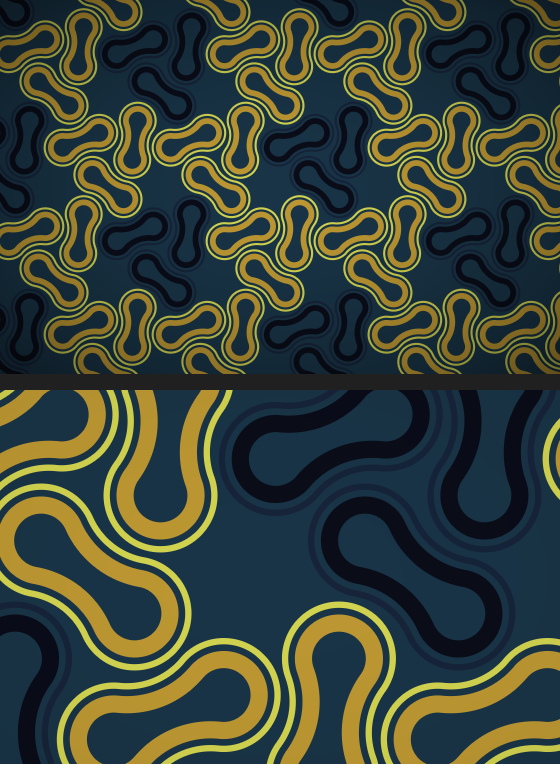
Top, the full canvas; bottom, a detail of the centre.
This pattern is drawn by a Shadertoy shader. Its source:

```glsl
// Interlocking peanut loops in threefold pinwheels, gold with every third pinwheel dark.
#define ROWS 4.0          // pinwheel rows down the canvas
#define TWIST 0.908       // loop axis against its arm, radians
#define LOBE_OFFSET 0.183 // lengths below are in lattice pitches
#define LOBE_RADIUS 0.176
#define NECK_OFFSET 0.345
#define RIM_WIDTH 0.0195
#define BAND_START 0.040
#define BAND_END 0.093
#define VIGNETTE 0.48

const float ROW_HEIGHT = 0.8660254;
const float ARM_LENGTH = 0.2886751;
const vec3 GROUND = vec3(0.096, 0.203, 0.274);
const vec3 GOLD = vec3(0.735, 0.590, 0.195);
const vec3 LIME = vec3(0.820, 0.825, 0.310);
const vec3 INK = vec3(0.038, 0.048, 0.095);
const vec3 DUSK = vec3(0.085, 0.138, 0.222);

vec2 rotate(vec2 p, float angle) {
    float c = cos(angle), s = sin(angle);
    return vec2(c * p.x - s * p.y, s * p.x + c * p.y);
}

// Signed distance to two round lobes joined by a concave circular neck.
float peanut(vec2 p) {
    p = abs(p);
    float neckRadius = length(vec2(LOBE_OFFSET, NECK_OFFSET)) - LOBE_RADIUS;
    if (p.x / LOBE_OFFSET + p.y / NECK_OFFSET < 1.0)
        return neckRadius - length(p - vec2(0.0, NECK_OFFSET));
    return length(p - vec2(LOBE_OFFSET, 0.0)) - LOBE_RADIUS;
}

// Three loops around a common centre.
float pinwheel(vec2 p) {
    float d = 1e3;
    for (int i = 0; i < 3; i++) {
        float angle = radians(30.0 + 120.0 * float(i));
        vec2 arm = rotate(p, -angle) - vec2(ARM_LENGTH, 0.0);
        d = min(d, peanut(rotate(arm, -TWIST)));
    }
    return d;
}

// Antialiased stripe between two depths.
float stripe(float depth, float from, float to, float pixel) {
    return clamp((depth - from) / pixel + 0.5, 0.0, 1.0)
         * clamp((to - depth) / pixel + 0.5, 0.0, 1.0);
}

void mainImage(out vec4 fragColor, in vec2 fragCoord) {
    float pixel = ROWS * ROW_HEIGHT / iResolution.y;
    vec2 p = fragCoord * pixel;

    // Nearest loop among the surrounding lattice points
    float nearest = 1e3;
    bool dark = false;
    float baseRow = round(p.y / ROW_HEIGHT - 1.0 / 3.0);
    for (int j = -1; j <= 1; j++) {
        float row = baseRow + float(j);
        float odd = mod(row, 2.0);
        float baseX = round(p.x - 0.5 * odd) + 0.5 * odd;
        for (int i = -1; i <= 1; i++) {
            vec2 centre = vec2(baseX + float(i), (row + 1.0 / 3.0) * ROW_HEIGHT);
            float d = pinwheel(p - centre);
            if (d < nearest) {
                nearest = d;
                dark = mod(centre.x - 1.5 * odd + 0.5, 3.0) < 1.0;
            }
        }
    }

    // Thin rim and wide inner band
    float rim = stripe(-nearest, 0.0, RIM_WIDTH, pixel);
    float band = stripe(-nearest, BAND_START, BAND_END, pixel);
    vec3 color = mix(GROUND, dark ? DUSK : LIME, rim);
    color = mix(color, dark ? INK : GOLD, band);

    // Darkening toward the corners
    vec2 fromCentre = 2.0 * fragCoord / iResolution.xy - 1.0;
    color *= 1.0 - VIGNETTE * 0.5 * dot(fromCentre, fromCentre);
    fragColor = vec4(color, 1.0);
}
```
